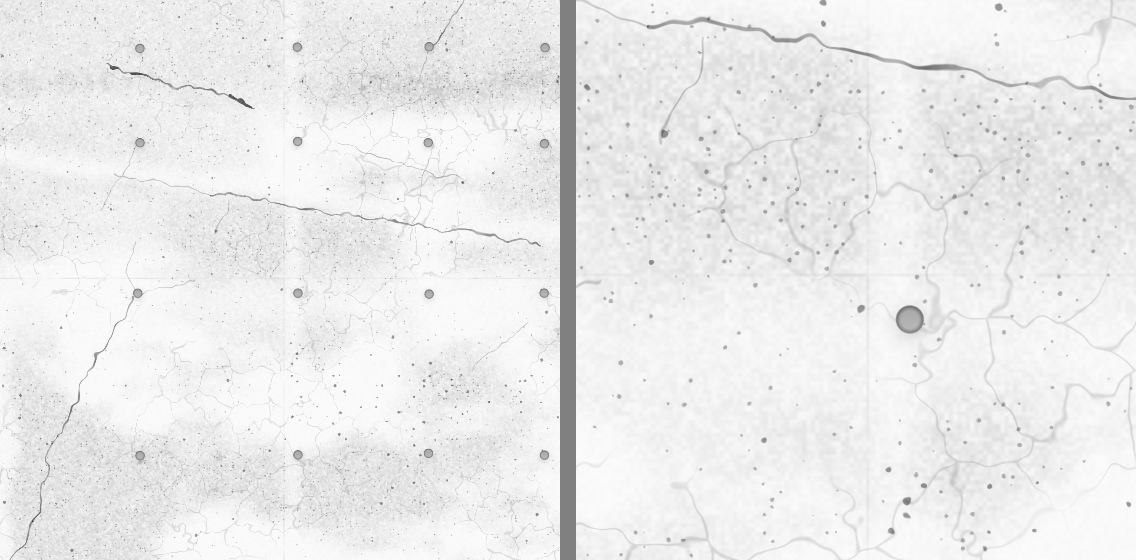
Left, the full canvas; right, a detail of the centre.
Give the GLSL for this texture map, as a Shadertoy shader.

```glsl
// Pale cast concrete wall: four panels with faint joints and a 4 x 4 set of tie holes.
// Layered noise makes stains and grain, jittered cells make pits, and warped
// segments make the long cracks over a cellular net of hairlines.

#define BASE_TONE 0.988
#define STAIN_DEPTH 0.125
#define HOLE_RADIUS 0.0083
#define HOLE_JITTER 0.006
#define JOINT vec2(0.507, 0.503)
#define CRACK_WIDTH 0.0005
#define CRACK_DEPTH 0.50
#define HAIRLINE_DEPTH 0.11
#define HAIRLINE_CELLS 17.0
#define GRAIN_SCALE 390.0

// Tie hole columns and rows
const vec4 HOLE_X = vec4(0.249, 0.530, 0.767, 0.972);
const vec4 HOLE_Y = vec4(0.189, 0.477, 0.745, 0.914);

// Crack segments: start xy, end xy
const vec4 MAIN_CRACKS[10] = vec4[10](
    vec4(0.19, 0.880, 0.29, 0.857), vec4(0.29, 0.857, 0.46, 0.808),
    vec4(0.37, 0.657, 0.65, 0.610), vec4(0.65, 0.610, 0.97, 0.566),
    vec4(0.24, 0.475, 0.14, 0.310), vec4(0.14, 0.310, 0.13, 0.250),
    vec4(0.13, 0.250, 0.09, 0.200), vec4(0.09, 0.200, 0.06, 0.050),
    vec4(0.06, 0.050, 0.02, 0.000), vec4(0.83, 1.000, 0.77, 0.915));
const vec4 FINE_CRACKS[10] = vec4[10](
    vec4(0.24, 0.570, 0.225, 0.51), vec4(0.225, 0.51, 0.25, 0.477),
    vec4(0.25, 0.740, 0.18, 0.630), vec4(0.20, 0.690, 0.37, 0.657),
    vec4(0.60, 0.745, 0.83, 0.675), vec4(0.77, 0.740, 0.73, 0.570),
    vec4(0.77, 0.915, 0.75, 0.860), vec4(0.41, 0.640, 0.38, 0.580),
    vec4(0.94, 0.420, 0.84, 0.340), vec4(0.25, 0.477, 0.35, 0.500));

float hash(vec2 p) {
    vec3 q = fract(vec3(p.xyx) * 0.1031);
    q += dot(q, q.yzx + 33.33);
    return fract((q.x + q.y) * q.z);
}

vec2 hash2(vec2 p) { return vec2(hash(p), hash(p + 57.3)); }

float noise(vec2 p) {
    vec2 i = floor(p), f = fract(p);
    f = f * f * (3.0 - 2.0 * f);
    return mix(mix(hash(i), hash(i + vec2(1, 0)), f.x),
               mix(hash(i + vec2(0, 1)), hash(i + vec2(1, 1)), f.x), f.y);
}

float fbm(vec2 p) {
    float sum = 0.0, gain = 0.5;
    for (int i = 0; i < 5; i++) {
        sum += gain * noise(p);
        p = p * 2.03 + 17.1;
        gain *= 0.5;
    }
    return sum / 0.97;
}

float bell(float x, float width) { return exp(-x * x / (width * width)); }

float segment(vec2 p, vec2 a, vec2 b) {
    vec2 d = b - a;
    return length(p - a - d * clamp(dot(p - a, d) / dot(d, d), 0.0, 1.0));
}

// Gap between the nearest two cell points, near zero on cell borders
float cellGap(vec2 p) {
    vec2 cell = floor(p), nearest = vec2(9.0);
    for (int y = -1; y <= 1; y++)
    for (int x = -1; x <= 1; x++) {
        vec2 c = cell + vec2(x, y);
        float d = length(c + hash2(c) - p);
        nearest = d < nearest.x ? vec2(d, nearest.x) : vec2(nearest.x, min(nearest.y, d));
    }
    return nearest.y - nearest.x;
}

// One small pit per chosen cell
float pits(vec2 p, float scale, float density, float aa) {
    vec2 q = p * scale, id = floor(q);
    vec2 center = 0.3 + 0.4 * hash2(id);
    float radius = mix(0.08, 0.28, hash(id + 9.7));
    float d = length(fract(q) - center) + 0.16 * (noise(q * 4.0) - 0.5);
    return step(hash(id + 31.1), density) * (1.0 - smoothstep(radius - aa * scale * 0.5, radius + aa * scale * 0.5, d));
}

// Broad weathering, 0 for clean and 1 for stained
float stainMap(vec2 p) {
    float drift = fbm(p * vec2(4.0, 9.0) + 3.0) - 0.5;
    float y = p.y + 0.06 * drift;
    float stain = smoothstep(0.34, 0.66, fbm(p * vec2(5.0, 7.0) + 11.0));
    stain = mix(stain, 0.85, 0.6 * smoothstep(0.84, 0.90, y));
    stain = mix(stain, 0.7, 0.6 * smoothstep(0.5, 0.42, p.x) * smoothstep(0.53, 0.60, y));
    stain *= 1.0 - 0.85 * bell(y - 0.735 + 0.16 * p.x, 0.014 + 0.03 * p.x);
    stain *= 1.0 - 0.8 * bell(y - 0.775, 0.035) * smoothstep(0.46, 0.56, p.x);
    stain *= 1.0 - 0.75 * bell(y - 0.465, 0.055);
    stain *= 1.0 - 0.7 * bell(p.x - 0.522, 0.018);
    stain *= 1.0 - 0.9 * smoothstep(0.045, 0.01, p.x + 0.05 * drift) * smoothstep(0.42, 0.34, p.y);
    stain += 0.65 * bell(p.x - 0.77, 0.13) * bell(y - 0.812 + 0.17 * p.x, 0.022);
    float streaks = noise(p * vec2(75.0, 9.0));
    return stain + bell(y - 0.848, 0.022) * (0.25 + 0.6 * streaks) * (1.0 - bell(p.x - 0.42, 0.12));
}

void mainImage(out vec4 fragColor, in vec2 fragCoord) {
    vec2 p = fragCoord / iResolution.xy;
    float aa = max(1.0 / iResolution.y, 0.0012);
    float stain = stainMap(p);

    // Stains broken up by grain, then fine specks and larger pits
    float grain = noise(p * GRAIN_SCALE) * 0.65 + noise(p * GRAIN_SCALE * 0.43) * 0.35;
    float tone = BASE_TONE - STAIN_DEPTH * stain * (0.15 + 1.05 * grain) - 0.02 * grain;
    float pitted = bell(p.y - 0.29 + 0.12 * (p.x - 0.7), 0.07) * smoothstep(0.50, 0.56, p.x);
    tone -= 0.27 * pits(p, 210.0, 0.015 + 0.11 * stain, aa);
    tone -= 0.38 * pits(p + 0.37, 105.0, 0.008 + 0.11 * pitted + 0.012 * stain, aa);

    // Panel joints
    vec2 joint = 1.0 - smoothstep(vec2(0.0), vec2(aa * 1.3), abs(p - JOINT));
    tone -= 0.07 * max(joint.x, joint.y) * noise(p * 40.0);

    // Hairline net and long cracks share one wandering distortion
    vec2 wander = vec2(noise(p * 32.0), noise(p * 32.0 + 71.0)) - 0.5;
    wander += 0.5 * (vec2(noise(p * 95.0), noise(p * 95.0 + 43.0)) - 0.5);
    vec2 q = p + 0.014 * wander;
    float hairline = 1.0 - smoothstep(0.0, 0.055, cellGap((q + 0.012 * wander) * HAIRLINE_CELLS));
    tone -= HAIRLINE_DEPTH * hairline * smoothstep(0.40, 0.68, noise(p * 9.0 + 5.0));
    float mainGap = 1.0, fineGap = 1.0;
    for (int i = 0; i < 10; i++) {
        mainGap = min(mainGap, segment(q, MAIN_CRACKS[i].xy, MAIN_CRACKS[i].zw));
        fineGap = min(fineGap, segment(q, FINE_CRACKS[i].xy, FINE_CRACKS[i].zw));
    }
    float wear = 0.35 + 0.65 * noise(p * 48.0 + 8.0);
    tone -= CRACK_DEPTH * wear * (1.0 - smoothstep(CRACK_WIDTH, CRACK_WIDTH + aa, mainGap));
    tone -= 0.5 * CRACK_DEPTH * wear * (1.0 - smoothstep(0.0, aa, fineGap));

    // Broken chips along the upper crack
    float chipWidth = 0.0045 * smoothstep(0.55, 0.85, noise(p * vec2(55.0, 90.0) + 2.0));
    float chip = segment(q, vec2(0.19, 0.880), vec2(0.36, 0.836)) - chipWidth;
    chip = min(chip, segment(q, vec2(0.415, 0.824), vec2(0.455, 0.811)) - 0.0045 * noise(p * 130.0) - 0.0015);
    tone = mix(tone, 0.25 + 0.2 * grain, 1.0 - smoothstep(-0.5 * aa, 0.5 * aa, chip));

    // Tie holes with a dark rim and a soft contact shadow
    for (int i = 0; i < 16; i++) {
        vec2 id = vec2(i % 4, i / 4);
        vec2 offset = p - vec2(HOLE_X[i % 4], HOLE_Y[i / 4]) - HOLE_JITTER * (hash2(id + 4.0) - 0.5);
        float d = length(offset);
        float inside = 0.69 - 0.22 * smoothstep(0.6, 1.0, d / HOLE_RADIUS) - 5.0 * offset.y;
        tone -= 0.12 * bell(length(offset + vec2(0.0, 0.003)), HOLE_RADIUS * 1.15);
        tone = mix(tone, inside, 1.0 - smoothstep(-0.5 * aa, 0.5 * aa, d - HOLE_RADIUS));
    }
    fragColor = vec4(vec3(clamp(tone, 0.0, 1.0)), 1.0);
}
```
